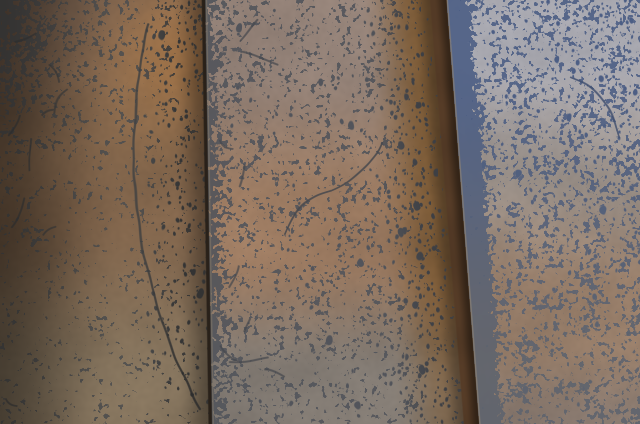
Give the GLSL for this texture, as a Shadertoy shader.

```glsl
// Three overlapping sheets of weathered metal, speckled, scratched and worn at the edges.

vec2 hash2(vec2 p) {
    vec3 q = fract(p.xyx * vec3(0.1031, 0.1030, 0.0973));
    q += dot(q, q.yzx + 33.33);
    return fract((q.xx + q.yz) * q.zy);
}

vec2 gradientAt(vec2 cell) {
    float angle = 6.2832 * hash2(cell).x;
    return vec2(cos(angle), sin(angle));
}

float noise(vec2 p) {
    vec2 i = floor(p), f = p - i, u = f * f * (3.0 - 2.0 * f), k = vec2(1, 0);
    float low = mix(dot(gradientAt(i), f), dot(gradientAt(i + k), f - k), u.x);
    float high = mix(dot(gradientAt(i + k.yx), f - k.yx), dot(gradientAt(i + 1.0), f - 1.0), u.x);
    return mix(low, high, u.y);
}

// Scattered oval pits; density is the chance that a cell holds one
float pits(vec2 p, float scale, float density) {
    p *= scale;
    float blur = 0.9 * scale / iResolution.y, mask = 0.0;
    for (int y = -1; y <= 1; y++)
    for (int x = -1; x <= 1; x++) {
        vec2 cell = floor(p) + vec2(x, y);
        vec2 offset = (cell + hash2(cell) - p) * vec2(1.2, 0.9);
        vec2 pick = hash2(cell + 71.0);
        float radius = 0.13 + 0.2 * pick.y * pick.y;
        float d = length(offset) + 0.12 * noise(p * 1.7) - radius;
        mask = max(mask, step(pick.x, density) * smoothstep(blur, -blur, d));
    }
    return mask;
}

// Thin arc from a to b, bowed sideways by bend
float scratch(vec2 p, vec2 a, vec2 b, float bend, float width) {
    vec2 d = b - a, side = normalize(vec2(-d.y, d.x));
    float t = clamp(dot(p - a, d) / dot(d, d), 0.0, 1.0);
    float dist = length(p - a - d * t - side * bend * 4.0 * t * (1.0 - t));
    return smoothstep(width + 1.0 / iResolution.y, width * 0.3, dist);
}

void mainImage(out vec4 fragColor, in vec2 fragCoord) {
    vec2 p = fragCoord / iResolution.y;
    float px = 1.0 / iResolution.y;
    float cloud = noise(p * vec2(3.0, 6.0)) + 0.5 * noise(p * 13.0);

    // Signed distances from the slanted sheet borders
    float seam = p.x - (0.498 - 0.016 * p.y);
    float gap = p.x - (1.094 - 0.080 * p.y);
    float edge = p.x - (1.130 - 0.077 * p.y);

    vec3 metal, mark;
    float cover, pitDensity, wear;
    if (seam < 0.0) {
        // Left sheet: dim brown, darkest toward the upper left
        metal = mix(vec3(0.47, 0.41, 0.33), vec3(0.46, 0.36, 0.27), smoothstep(0.1, 0.5, p.y));
        metal = mix(metal, vec3(0.42, 0.34, 0.28), smoothstep(0.6, 1.0, p.y));
        metal += vec3(0.13, 0.06, -0.02) * exp(-30.0 * dot(p - vec2(0.43, 0.88), p - vec2(0.43, 0.88)));
        metal *= mix(0.58, 1.12, smoothstep(-0.02, 0.3, p.x));
        metal *= 1.0 - 0.35 * smoothstep(-0.08, 0.0, seam);
        mark = mix(vec3(0.20, 0.20, 0.20), vec3(0.31, 0.31, 0.31), smoothstep(0.0, 0.3, p.x));
        mark *= 1.0 - 0.35 * smoothstep(0.3, 0.45, p.x);
        cover = 0.05 + 0.05 * smoothstep(0.5, 1.0, p.y) - 0.05 * smoothstep(0.3, 0.45, p.x);
        wear = 1.1 * exp(-length((p - vec2(0.0, 1.0)) * vec2(12.0, 7.0)));
        pitDensity = 0.5 * smoothstep(0.3, 0.42, p.x) * smoothstep(0.0, 0.2, p.y);
    } else if (edge < 0.0) {
        // Middle sheet: rosy tan, grey below, rusty at the right
        metal = mix(vec3(0.51, 0.48, 0.45), vec3(0.61, 0.48, 0.38), smoothstep(0.12, 0.4, p.y));
        metal = mix(metal, vec3(0.58, 0.51, 0.47), smoothstep(0.5, 0.85, p.y));
        float rust = smoothstep(-0.17, -0.03, gap);
        metal = mix(metal, vec3(0.49, 0.36, 0.22), rust * mix(0.6, 1.0, smoothstep(0.0, 0.4, p.y)));
        metal *= 1.0 - 0.3 * smoothstep(-0.045, 0.0, gap);
        mark = vec3(0.32, 0.33, 0.355) * (1.0 - 0.25 * rust);
        cover = 0.11 - 0.12 * rust;
        wear = 0.75 * exp(-seam / 0.035);
        pitDensity = 0.06 + 0.6 * smoothstep(-0.22, -0.1, gap) * smoothstep(0.0, -0.045, gap);
    } else {
        // Right sheet: pale and bluish above, warm below
        metal = mix(vec3(0.53, 0.47, 0.43), vec3(0.59, 0.49, 0.41), smoothstep(0.0, 0.2, p.y));
        metal = mix(metal, vec3(0.61, 0.57, 0.54), smoothstep(0.3, 0.6, p.y));
        metal = mix(metal, vec3(0.66, 0.66, 0.69), smoothstep(0.55, 0.9, p.y));
        mark = mix(vec3(0.37, 0.39, 0.43), vec3(0.30, 0.37, 0.52), smoothstep(0.1, 0.85, p.y));
        cover = 0.17;
        wear = 1.6 * smoothstep(0.075, 0.01, edge);
        pitDensity = 0.12 + 0.4 * smoothstep(0.15, 0.4, edge) * smoothstep(0.2, 0.7, p.y);
    }
    metal *= 1.0 + 0.09 * cloud + 0.03 * noise(p * 70.0);

    // Flaked specks, merging into solid wear along the sheet borders
    vec2 warped = p + 0.004 * vec2(noise(p * 45.0), noise(p * 45.0 + 9.0));
    float flakes = noise(warped * 82.0) + 0.5 * noise(warped * 170.0) + 0.5 * noise(p * 19.0);
    float level = 0.53 - 1.8 * cover - wear;
    float marks = 0.9 * smoothstep(level - 0.09, level + 0.09, flakes);
    marks = max(marks, pits(warped, 62.0, pitDensity));
    marks = max(marks, pits(warped + 3.7, 34.0, 0.2 * pitDensity));

    // Long bowed scratches
    vec2 q = p + 0.006 * vec2(noise(p * 16.0), noise(p * 16.0 + 5.0));
    float lines = scratch(q, vec2(0.35, 0.94), vec2(0.472, 0.035), -0.085, 0.0025);
    lines = max(lines, scratch(q, vec2(0.67, 0.45), vec2(0.78, 0.55), 0.018, 0.0018));
    lines = max(lines, scratch(q, vec2(0.78, 0.55), vec2(0.90, 0.66), -0.015, 0.0015));
    lines = max(lines, scratch(q, vec2(1.348, 0.819), vec2(1.46, 0.675), 0.025, 0.0017));

    // Short scratches near the left side of the first two sheets
    for (int i = 0; i < 18; i++) {
        vec2 h = hash2(vec2(i, 4.0)), k = hash2(vec2(i, 23.0));
        vec2 start = vec2(0.51 * float(i % 2) + 0.13 * h.x, h.y);
        vec2 reach = (0.03 + 0.07 * k.x) * vec2(cos(k.y * 3.0 - 1.2), sin(k.y * 3.0 - 1.2));
        lines = max(lines, 0.85 * scratch(q, start, start + reach, 0.012 * (h.x - 0.5), 0.0018));
    }
    vec3 color = mix(metal, mark, marks);
    color = mix(color, mark * 0.85, 0.85 * lines);

    // Shadowed gap, dark seam and bright cut borders
    float inGap = smoothstep(-px, px, gap) * smoothstep(px, -px, edge);
    vec3 shadow = mix(vec3(0.33, 0.23, 0.15), vec3(0.20, 0.14, 0.09), smoothstep(-0.03, 0.0, edge));
    color = mix(color, shadow * (1.0 + 0.15 * cloud), inGap);
    color = mix(color, vec3(0.16, 0.13, 0.10), smoothstep(0.004 + px, 0.002, abs(seam + 0.002)));
    color = mix(color, vec3(0.50, 0.46, 0.40), 0.6 * smoothstep(0.001 + px, 0.0, abs(seam - 0.005)));
    color = mix(color, vec3(0.55, 0.51, 0.46), 0.7 * smoothstep(0.001 + px, 0.0, abs(edge - 0.002)));
    fragColor = vec4(color, 1.0);
}
```
